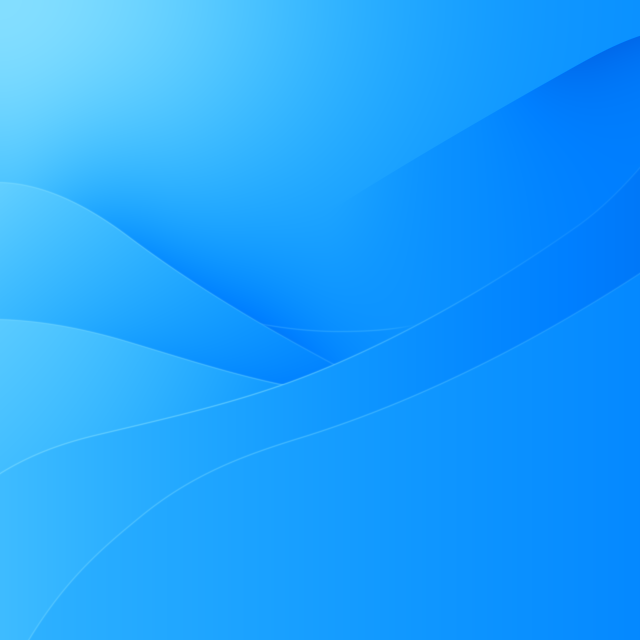
Give the GLSL for this background, as a three.js fragment shader.

```glsl
// Smooth blue background of overlapping waves with soft shadows and thin lit rims.
#define EDGE_SOFT 0.0011
#define RIM_WIDTH 0.0014
#define RIM_COLOR vec3(0.50, 0.87, 1.0)
#define HILL_SHADOW 0.13
#define HILL_SHADOW_REACH 0.10
#define FOLD_SHADOW 0.09
#define FOLD_SHADOW_REACH 0.06

varying vec2 vUv;

// Cubic between two knots (x, height, slope); returns height and slope.
vec2 cubic(float x, vec3 a, vec3 b) {
  float span = b.x - a.x;
  float mean = (b.y - a.y) / span;
  float c2 = (3.0 * mean - 2.0 * a.z - b.z) / span;
  float c3 = (a.z + b.z - 2.0 * mean) / (span * span);
  float t = x - a.x;
  return vec2(a.y + t * (a.z + t * (c2 + t * c3)),
              a.z + t * (2.0 * c2 + 3.0 * t * c3));
}

vec2 wave(float x, vec3 a, vec3 b, vec3 c) {
  return x < b.x ? cubic(x, a, b) : cubic(x, b, c);
}

// Approximate signed distance to a wave, positive above it.
float above(vec2 p, vec2 heightSlope) {
  return (p.y - heightSlope.x) * inversesqrt(1.0 + heightSlope.y * heightSlope.y);
}

float below(float d) {
  return 1.0 - smoothstep(-EDGE_SOFT, EDGE_SOFT, d);
}

float rim(float d) {
  return exp(-d * d / (RIM_WIDTH * RIM_WIDTH));
}

// Blue ramp from deep shade to pale cyan, driven by the green level.
vec3 blueTone(float g) {
  float lift = max(g - 0.5, 0.0);
  return vec3(lift * (0.43 + 2.6 * lift), g, 1.0 - 0.9 * max(0.5 - g, 0.0));
}

// Covers the scene below a wave and lights its rim.
vec3 layer(vec3 scene, float tone, float d, float rimLight) {
  vec3 color = mix(scene, blueTone(tone), below(d));
  return mix(color, RIM_COLOR, rimLight * rim(d));
}

void main() {
  vec2 p = vUv;
  float x = p.x;

  // Wave outlines
  vec2 fold = wave(x, vec3(0.55, 0.692, 0.62), vec3(0.90, 0.897, 0.56), vec3(1.0, 0.944, 0.33));
  vec2 highHill = wave(x, vec3(0.0, 0.715, -0.03), vec3(0.20, 0.631, -0.75), vec3(0.53, 0.426, -0.54));
  vec2 lowHill = wave(x, vec3(0.0, 0.501, -0.03), vec3(0.20, 0.466, -0.30), vec3(0.45, 0.397, -0.20));
  vec2 crease = wave(x, vec3(0.39, 0.497, -0.20), vec3(0.53, 0.482, 0.0), vec3(0.66, 0.495, 0.25));
  vec3 ribbonMid = vec3(0.50, 0.421, 0.41);
  vec2 ribbon = x < ribbonMid.x
    ? wave(x, vec3(0.0, 0.260, 0.62), vec3(0.15, 0.320, 0.24), ribbonMid)
    : wave(x, ribbonMid, vec3(0.90, 0.645, 0.70), vec3(1.0, 0.738, 1.15));
  vec3 frontMid = vec3(0.47, 0.316, 0.31);
  vec2 front = x < frontMid.x
    ? wave(x, vec3(0.045, 0.0, 1.65), vec3(0.22, 0.193, 0.82), frontMid)
    : cubic(x, frontMid, vec3(1.0, 0.573, 0.65));

  float foldD = above(p, fold);
  float highD = above(p, highHill);
  float lowD = above(p, lowHill);
  float creaseD = above(p, crease);
  float ribbonD = above(p, ribbon);
  float frontD = above(p, front);

  // Sky glow from the upper left corner
  float drop = 1.0 - p.y;
  float sky = 0.545 + 0.325 * exp(-2.6 * x * x - 4.5 * drop * drop);

  // Dark fold on the right, fading out toward the centre
  float foldTone = 0.575 - 0.075 * smoothstep(0.6, 1.0, x)
    - FOLD_SHADOW * smoothstep(0.72, 0.95, x) * exp(-max(-foldD, 0.0) / FOLD_SHADOW_REACH);
  sky = mix(sky, foldTone, below(foldD) * smoothstep(0.5, 0.72, x));

  // Shadow cast behind the high hill
  float castRange = smoothstep(0.0, 0.25, x) * (1.0 - smoothstep(0.38, 0.65, x));
  sky -= HILL_SHADOW * castRange * exp(-max(p.y - highHill.x, 0.0) / HILL_SHADOW_REACH);

  // Faint crease in the hollow
  float creaseRange = smoothstep(0.38, 0.43, x) * (1.0 - smoothstep(0.60, 0.66, x));
  sky -= 0.008 * below(creaseD) * creaseRange;
  vec3 color = mix(blueTone(sky), RIM_COLOR, 0.18 * creaseRange * rim(creaseD));

  // Left hills
  float highTone = 0.73 + 0.42 * (p.y - 0.52) - 0.32 * x
    - 0.03 * smoothstep(0.0, 0.3, x) * exp(-max(lowD, 0.0) / 0.04);
  color = layer(color, highTone, highD, mix(0.40, 0.16, smoothstep(0.0, 0.5, x)));
  float lowTone = 0.75 + 0.22 * (p.y - 0.3) - x * (0.2 + 0.45 * x);
  color = layer(color, lowTone, lowD, 0.30);

  // Diagonal ribbon and front slope
  color = layer(color, 0.735 - 0.265 * x, ribbonD, mix(0.45, 0.10, smoothstep(0.35, 0.9, x)));
  color = layer(color, 0.70 - 0.165 * x, frontD, mix(0.32, 0.14, smoothstep(0.4, 1.0, x)));

  gl_FragColor = vec4(color, 1.0);
}
```
